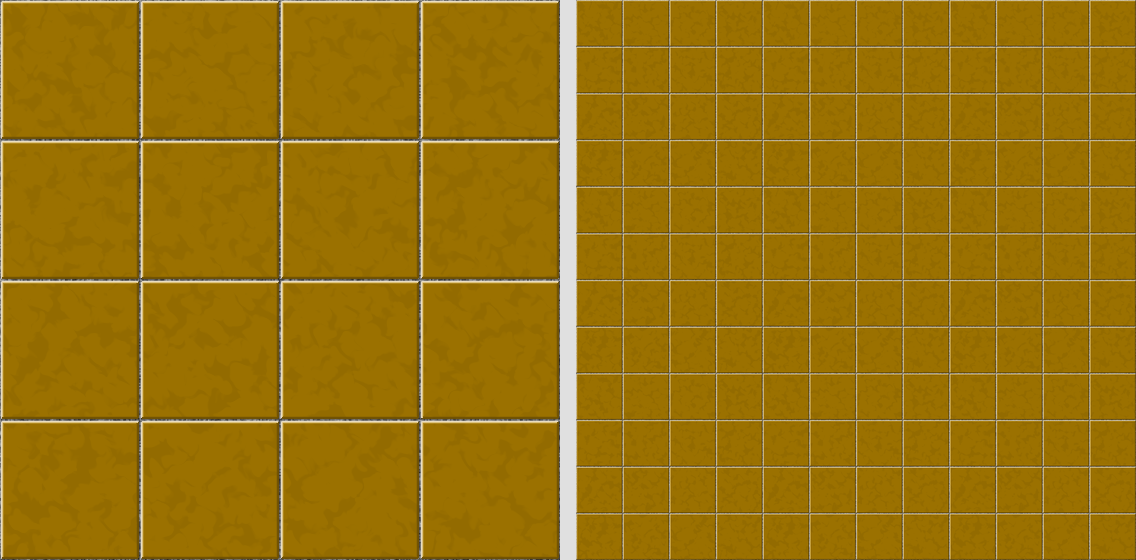
Left, the tile; right, the same tile 3 across and 3 down.
Give the GLSL for this pattern, as a three.js fragment shader.

```glsl
varying vec2 vUv;

const float TILES = 4.0;           // tiles across and down
// Lengths below are in tile widths
const float GROUT_HALF = 0.0085;
const float CORNER_RADIUS = 0.012;
const float EDGE_SOFT = 0.003;
const float GLINT_WIDTH = 0.010;
const float LIT_WIDTH = 0.021;
const float SHADE_WIDTH = 0.021;
// Noise cells across the canvas, whole so that they wrap
const float MOTTLE_CELLS = 32.0;
const float GRAIN_CELLS = 384.0;
const float GRAIN_CONTRAST = 0.42;

const vec3 GLAZE = vec3(0.608, 0.444, 0.0);
const vec3 GLAZE_MOTTLE = vec3(0.575, 0.418, 0.0);
const vec3 GLAZE_SHADE = vec3(0.43, 0.315, 0.01);
const vec3 GLAZE_LIT = vec3(0.82, 0.68, 0.29);
const vec3 GLINT = vec3(0.93, 0.88, 0.77);
const vec3 GROUT_DARK = vec3(0.36, 0.35, 0.34);
const vec3 GROUT_LIGHT = vec3(0.62, 0.62, 0.61);
const float TAU = 6.28318;

vec2 hash2(vec2 cell) {
  vec2 k = vec2(dot(cell, vec2(127.1, 311.7)), dot(cell, vec2(269.5, 183.3)));
  return fract(sin(k) * 43758.5);
}

// Distance to the nearest scattered point, wrapping at the canvas edges
float cellular(vec2 uv, float cells) {
  vec2 p = uv * cells;
  vec2 base = floor(p);
  float nearest = 4.0;
  for (int j = -1; j <= 1; j++) {
    for (int i = -1; i <= 1; i++) {
      vec2 cell = base + vec2(float(i), float(j));
      vec2 d = cell + hash2(mod(cell, cells)) - p;
      nearest = min(nearest, dot(d, d));
    }
  }
  return sqrt(nearest);
}

// Smooth wrapping grain from 0 to 1
float grain(vec2 uv) {
  vec2 p = uv * GRAIN_CELLS;
  vec2 c = floor(p);
  vec2 f = smoothstep(0.0, 1.0, p - c);
  float a = hash2(mod(c, GRAIN_CELLS)).x;
  float b = hash2(mod(c + vec2(1.0, 0.0), GRAIN_CELLS)).x;
  float d = hash2(mod(c + vec2(0.0, 1.0), GRAIN_CELLS)).x;
  float e = hash2(mod(c + vec2(1.0, 1.0), GRAIN_CELLS)).x;
  return mix(mix(a, b, f.x), mix(d, e, f.x), f.y);
}

// Irregular cloudy patches in the glaze
float mottle(vec2 uv) {
  vec2 a = uv * TAU;
  vec2 warp = sin(a.yx * vec2(13.0, 11.0) + 2.0 * sin(a * vec2(7.0, 9.0)))
            + 0.5 * sin(a.yx * vec2(29.0, 31.0) + a * vec2(17.0, 19.0));
  vec2 q = uv + 0.006 * warp;
  float patches = 0.7 * cellular(q, MOTTLE_CELLS) + 0.3 * cellular(q, 2.0 * MOTTLE_CELLS);
  float drift = sin(a.x * 5.0 + 2.0 * sin(a.y * 3.0)) * sin(a.y * 6.0 + sin(a.x * 4.0));
  return smoothstep(0.45, 0.62, patches + 0.06 * drift);
}

// Depth inside a tile with rounded corners, negative in the grout
float tileInset(vec2 centred) {
  vec2 q = abs(centred) - (0.5 - GROUT_HALF - CORNER_RADIUS);
  return CORNER_RADIUS - length(max(q, 0.0)) - min(max(q.x, q.y), 0.0);
}

void main() {
  vec2 p = fract(vUv * TILES);
  float inset = tileInset(p - 0.5);

  // Signed distance from the nearest joint, positive on the side facing the light
  vec2 joint = p - step(0.5, p);
  float facing = abs(joint.x) < abs(joint.y) ? joint.x : -joint.y;

  // Glaze with bevelled edges, lit from the upper left
  vec3 glaze = mix(GLAZE, GLAZE_MOTTLE, mottle(vUv));
  vec3 lit = mix(GLAZE_LIT, glaze, smoothstep(GLINT_WIDTH, LIT_WIDTH, inset));
  lit = mix(GLINT, lit, smoothstep(0.5 * GLINT_WIDTH, 1.3 * GLINT_WIDTH, inset));
  vec3 shaded = mix(GLAZE_SHADE, glaze, smoothstep(0.3 * SHADE_WIDTH, SHADE_WIDTH, inset));
  vec3 tile = mix(shaded, lit, step(0.0, facing));

  // Grainy grout, darker beside the shaded tile edge
  vec3 grout = mix(GROUT_DARK, GROUT_LIGHT, smoothstep(-0.5 * GROUT_HALF, GROUT_HALF, facing));
  grout += GRAIN_CONTRAST * (grain(vUv) - 0.5);

  vec3 color = mix(grout, tile, smoothstep(-EDGE_SOFT, EDGE_SOFT, inset));
  gl_FragColor = vec4(color, 1.0);
}
```
